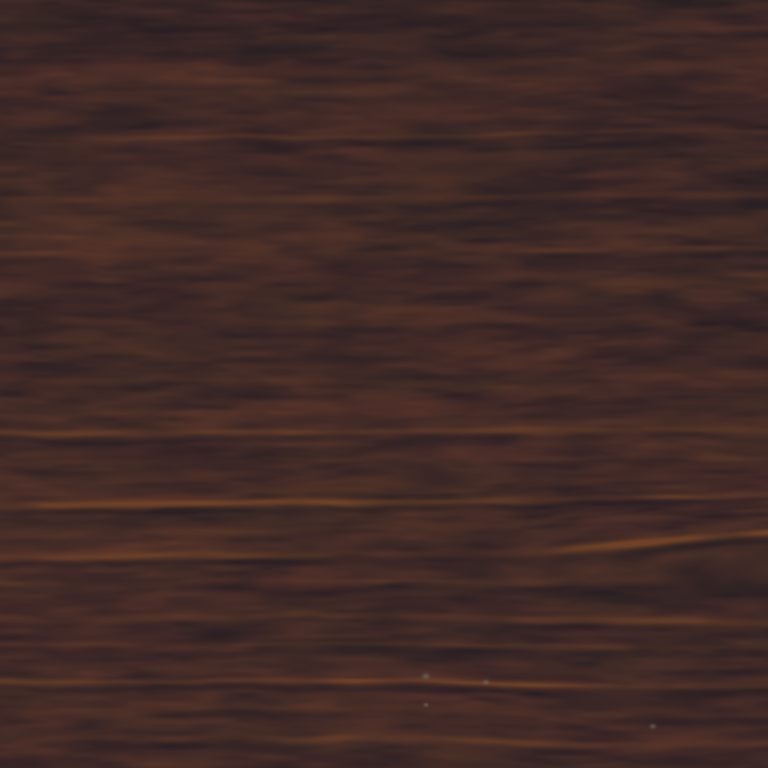
Write a WebGL 2 fragment shader that draws this texture.

```glsl
#version 300 es
precision highp float;
// Dark stained wood with a horizontal grain. Stretched value noise in several
// sizes gives the bands and short fibres; a loop adds thin amber veins, each
// with a dark line below it, and another adds a few pale specks of dust.

uniform vec2 u_resolution;
out vec4 fragColor;

float hash(vec2 p) {
    return fract(sin(dot(p, vec2(127.1, 311.7))) * 43758.5453);
}

float noise(vec2 p) {
    vec2 cell = floor(p);
    vec2 f = fract(p);
    f = f * f * (3.0 - 2.0 * f);
    float low = mix(hash(cell), hash(cell + vec2(1.0, 0.0)), f.x);
    float high = mix(hash(cell + vec2(0.0, 1.0)), hash(cell + 1.0), f.x);
    return mix(low, high, f.y);
}

// One row of fibres: every row is shifted along x so that no columns line up.
float fibreRow(float x, float row) {
    float shifted = x + 17.0 * hash(vec2(row, 4.7));
    float cell = floor(shifted);
    float f = smoothstep(0.0, 1.0, shifted - cell);
    return mix(hash(vec2(cell, row)), hash(vec2(cell + 1.0, row)), f);
}

// Fibres as a signed value around zero.
float fibres(vec2 p) {
    float row = floor(p.y);
    float f = smoothstep(0.0, 1.0, p.y - row);
    return mix(fibreRow(p.x, row), fibreRow(p.x, row + 1.0), f) - 0.5;
}

// Gentle waves, and a lift of the lower grain towards the right.
vec2 bendGrain(vec2 uv) {
    float offset = (uv.y - 0.30) / 0.055;
    float lift = 0.042 * smoothstep(0.5, 1.1, uv.x) * exp(-offset * offset);
    float wave = 0.012 * (noise(uv * vec2(2.2, 4.0) + 8.0) - 0.5);
    float ripple = 0.004 * (noise(uv * vec2(13.0, 24.0) + 31.0) - 0.5);
    return vec2(uv.x, uv.y - lift + wave + ripple);
}

float bell(float d, float width) {
    return exp(-d * d / (width * width));
}

void main() {
    vec2 uv = gl_FragCoord.xy / u_resolution;
    vec2 p = bendGrain(uv);

    // Broad bands, streaks and fine fibres
    float tone = 0.44;
    tone += 0.40 * (noise(p * vec2(1.0, 7.0) + 3.0) - 0.5);
    tone += 0.22 * (noise(p * vec2(2.5, 16.0) + 17.0) - 0.5);
    tone += 0.32 * fibres(p * vec2(3.5, 40.0));
    tone += 0.48 * fibres(p * vec2(10.0, 78.0) + 50.0);
    tone += 0.50 * fibres(p * vec2(19.0, 125.0) + 90.0);
    tone += 0.24 * fibres(p * vec2(40.0, 180.0) + 140.0);
    tone -= 0.28 * smoothstep(0.915, 0.932, p.y);
    tone += 0.16 * exp(-pow((p.y - 0.895) / 0.022, 2.0));

    // Amber veins, strongest in the lower half, with faint ones between
    float amber = 0.0;
    for (int i = 0; i < 22; i++) {
        float id = float(i);
        bool isMain = i % 2 == 0;
        float height = 0.04 + 0.039 * id + 0.022 * (hash(vec2(id, 2.3)) - 0.5);
        float strength = mix(0.95, 0.36, smoothstep(0.36, 0.5, height));
        strength *= isMain ? mix(0.6, 1.0, hash(vec2(id, 7.9))) : 0.25;
        strength *= mix(0.15, 1.15, noise(vec2(p.x * 3.5 + 5.0 * id, id)));
        strength *= 1.0 + 1.1 * fibres(p * vec2(16.0, 70.0) + 20.0 * id);
        float d = p.y - height - 0.005 * (noise(vec2(p.x * 2.0, id * 3.7)) - 0.5);
        float width = mix(0.0035, 0.0055, hash(vec2(id, 5.1)));
        amber += strength * bell(d, width);
        tone += 0.22 * strength * bell(d - 0.008, 0.020);
        tone -= 0.50 * strength * bell(d + 0.010, 0.005);
    }

    vec3 colour = mix(vec3(0.190, 0.134, 0.142), vec3(0.335, 0.202, 0.160),
                      clamp(tone, -0.15, 1.3));

    // Slight drift between reddish and brown stain
    float stain = noise(p * vec2(5.0, 34.0) + 60.0) - 0.5;
    colour += vec3(0.010, -0.006, 0.004) * stain;
    colour = mix(colour, vec3(0.49, 0.285, 0.150), 0.75 * min(amber, 1.0));

    // Dust specks
    for (int i = 0; i < 4; i++) {
        float id = float(i);
        vec2 centre = vec2(0.5 + 0.4 * hash(vec2(id, 11.0)),
                           0.04 + 0.09 * hash(vec2(id, 13.0)));
        float size = mix(0.002, 0.004, hash(vec2(id, 17.0)));
        float speck = bell(length((uv - centre) * vec2(0.8, 1.0)), size);
        colour = mix(colour, vec3(0.45, 0.43, 0.42), 0.6 * speck);
    }

    fragColor = vec4(colour, 1.0);
}
```
